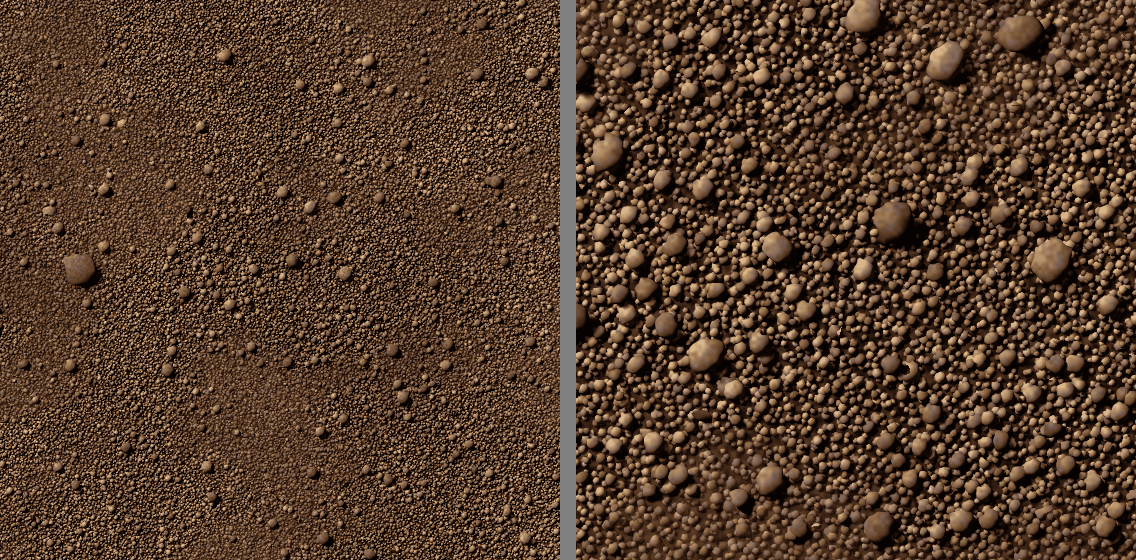
Left, the full canvas; right, a detail of the centre.
Write a Shadertoy shader that draws this texture.

```glsl
// Dry brown soil: fine sunlit grit with clumps of rounded pebbles and dusty patches.

const vec3 SUN = vec3(-0.58, 0.56, 0.59);
const vec2 SHADOW_SHIFT = vec2(0.42, -0.38);
const float GAP_TONE = 0.08;
const float DUST_TONE = 0.27;

// Sineless hash: three random values per 2D point.
vec3 hash3(vec2 p) {
    vec3 h = fract(p.xyx * vec3(0.1031, 0.1030, 0.0973));
    h += dot(h, h.yxz + 33.33);
    return fract((h.xxy + h.yzz) * h.zyx);
}

float valueNoise(vec2 p) {
    vec2 i = floor(p), f = fract(p);
    f = f * f * (3.0 - 2.0 * f);
    float low = mix(hash3(i).x, hash3(i + vec2(1, 0)).x, f.x);
    float high = mix(hash3(i + vec2(0, 1)).x, hash3(i + vec2(1, 1)).x, f.x);
    return mix(low, high, f.y);
}

float fbm(vec2 p) {
    float sum = 0.0, weight = 0.5;
    for (int i = 0; i < 4; i++) {
        sum += weight * valueNoise(p);
        p = mat2(0.8, 0.6, -0.6, 0.8) * p * 2.03 + 17.3;
        weight *= 0.5;
    }
    return sum / 0.9375;
}

mat2 rotation(float angle) {
    float c = cos(angle), s = sin(angle);
    return mat2(c, s, -s, c);
}

// Lays one lit dome and its cast shadow over the tone; q is in grain radii.
float addGrain(float tone, vec2 q, float soft, float albedo, float relief, vec3 rnd) {
    vec2 turned = rotation(rnd.x * 6.283) * q;
    float lumps = 0.45 * (valueNoise(turned * 2.1 + rnd.yz * 90.0) - 0.5);
    float stretch = mix(0.9, 1.25, rnd.y);
    float d = length(turned * vec2(1.0, stretch)) + lumps;
    float shade = 1.0 - smoothstep(0.65, 1.15, length(q - SHADOW_SHIFT) + lumps);
    tone *= 1.0 - 0.82 * shade;

    float dome = sqrt(max(1.0 - d * d, 0.04));
    vec3 normal = normalize(vec3(q * relief, dome));
    float lit = albedo * (0.09 + 0.82 * max(dot(normal, SUN), 0.0));
    return mix(tone, lit, 1.0 - smoothstep(1.0 - soft, 1.0 + soft, d));
}

// Share of cells holding a grain: even when clumping is 0, patchy when 1.
float localDensity(vec2 uv, float density, float clumping) {
    float clump = smoothstep(0.36, 0.68, fbm(uv * 6.0 + 4.7));
    return density * mix(1.0, 2.0 * clump, clumping);
}

// Scatters jittered grains on a grid turned by an angle; radii are in cells.
float scatter(float tone, vec2 uv, float angle, float cells, float density, vec2 radii,
              float relief, float brightness, float pixel) {
    mat2 turn = rotation(angle);
    vec2 p = turn * uv * cells, home = floor(p);
    for (int y = -1; y <= 1; y++) {
        for (int x = -1; x <= 1; x++) {
            vec2 id = home + vec2(x, y);
            vec3 place = hash3(id + cells * 1.7);
            vec3 look = hash3(id + cells * 3.1 + 51.0);
            if (place.z > density) continue;
            vec2 center = id + mix(vec2(0.1), vec2(0.9), place.xy);
            float radius = mix(radii.x, radii.y, look.z * look.z);
            float soft = clamp(0.7 * pixel * cells / radius, 0.02, 0.5);
            float albedo = brightness * mix(0.72, 1.25, look.x);
            // Multiplying from the right turns the offset back towards the sun
            vec2 q = (p - center) * turn / radius;
            tone = addGrain(tone, q, soft, albedo, relief, look);
        }
    }
    return tone;
}

// Lifts the mid tones, keeps deep shadows and a few bright highlights.
float toneCurve(float tone) {
    float shadow = 1.0 - smoothstep(0.05, 0.26, tone);
    return clamp(0.145 + 0.71 * tone - 0.18 * shadow, 0.025, 0.85);
}

// Maps a tone to soil colour, from near black through brown to pale tan.
vec3 soilColor(float tone, float greyness) {
    vec3 color = vec3(1.0, 0.87, 0.67) * pow(vec3(tone), vec3(1.0, 1.26, 1.45));
    float midtone = smoothstep(0.36, 0.46, tone) * (1.0 - 0.7 * smoothstep(0.52, 0.64, tone));
    return color + greyness * midtone * vec3(-0.01, 0.02, 0.08);
}

void mainImage(out vec4 fragColor, in vec2 fragCoord) {
    float pixel = 1.0 / iResolution.y;
    vec2 uv = fragCoord * pixel;

    // Fine grit in two sizes
    float tone = GAP_TONE + 0.16 * valueNoise(uv * 300.0);
    tone = scatter(tone, uv + 2.0, 0.6, 195.0, 1.0, vec2(0.36, 0.64), 1.0, 1.0, pixel);
    tone = scatter(tone, uv + 3.0, 1.1, 125.0, 0.5, vec2(0.24, 0.54), 1.0, 1.0, pixel);

    // Dust softens slanted patches of grit
    vec2 slanted = rotation(-0.5) * uv;
    float dust = smoothstep(0.46, 0.72, fbm(slanted * vec2(3.5, 6.5) + 8.2));
    float powder = DUST_TONE + 0.2 * (valueNoise(uv * 260.0) - 0.5);
    tone = mix(tone, powder, 0.06 + 0.38 * dust);

    // Pebbles in clumps, then larger stones
    float pebbles = localDensity(uv, 0.36, 0.9) * (1.0 - 0.6 * dust);
    tone = scatter(tone, uv, 0.0, 68.0, pebbles, vec2(0.19, 0.46), 0.95, 0.95, pixel);
    float stones = localDensity(uv, 0.25, 0.6);
    tone = scatter(tone, uv, 0.3, 28.0, stones, vec2(0.16, 0.36), 0.8, 0.82, pixel);

    // One broad flat rock
    vec2 rock = (uv - vec2(0.14, 0.52)) / 0.029;
    tone = addGrain(tone, rock, 0.05, 0.75, 0.35, vec3(0.1, 0.3, 0.6));

    // Rough surface and slow drift in brightness
    float rough = 0.5 * valueNoise(uv * 250.0 + 31.0) + 0.5 * valueNoise(uv * 430.0);
    tone *= 0.7 + 0.62 * rough;
    tone *= 0.77 + 0.48 * fbm(uv * 4.0 + 2.0);
    float greyness = smoothstep(0.42, 0.58, valueNoise(uv * 240.0 + 60.0));
    fragColor = vec4(soilColor(toneCurve(tone * 1.06), greyness), 1.0);
}
```
